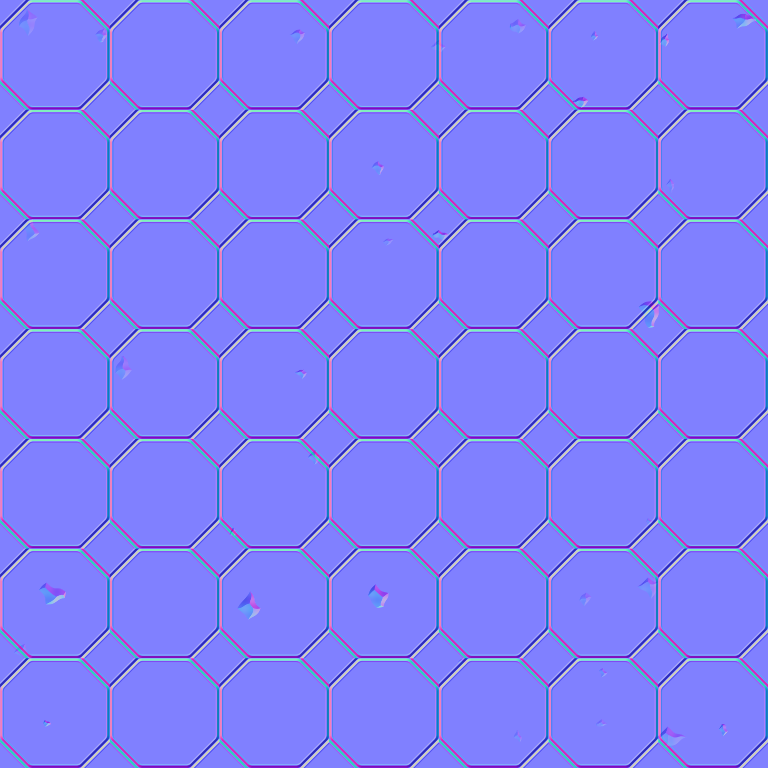
This texture map is drawn by a three.js fragment shader. Its source:

```glsl
// Tangent-space normal map of octagon tiles with small diamonds at their corners.
// A height field (seam profile plus sparse faceted chips) is differentiated
// and its slope is encoded as a colour; all lattices wrap at the borders.
varying vec2 vUv;

const float TILES = 7.0;          // repeats across and up
const float DIAMOND = 0.268;      // half diagonal, in tiles
const float SEAM_WIDTH = 0.023;   // half width of the seam, in tiles
const float LIP_WIDTH = 0.035;    // outer end of the lip, in tiles
const float SEAM_HEIGHT = 0.030;  // in tiles
const float LIP_DEPTH = 0.005;    // in tiles
const float CORNER_ROUND = 0.018; // softening of octagon corners, in tiles
const float CHIP_GRID = 11.0;     // chip lattice cells across and up
const float CHIP_DENSITY = 0.30;  // mean share of lattice cells with a chip
const float CHIP_BIAS = 0.20;     // variation of the density across
const float CHIP_MIN = 0.055;     // chip radius, in lattice cells
const float CHIP_MAX = 0.20;
const float SAMPLE_STEP = 0.0007; // slope sampling distance, in canvas units
const float TAU = 6.2831853;

float hash(vec2 cell, float seed) {
  vec3 q = fract(vec3(cell, seed) * vec3(0.1031, 0.1130, 0.0973) + 0.17);
  q += dot(q, q.yzx + 33.33);
  return fract((q.x + q.y) * q.z);
}

float smoothMin(float a, float b, float radius) {
  float h = max(radius - abs(a - b), 0.0) / radius;
  return min(a, b) - h * h * radius * 0.25;
}

// Distance to the nearest seam, in tiles
float seamDistance(vec2 uv) {
  vec2 p = abs(fract(uv * TILES + 0.5) - 0.5);
  float diagonal = (p.x + p.y - DIAMOND) * 0.70711;
  if (diagonal < 0.0) return -diagonal;
  return max(smoothMin(min(p.x, p.y), diagonal, CORNER_ROUND), 0.0);
}

// Seam cross section with a shallow lip on either side
float seamHeight(vec2 uv) {
  float d = seamDistance(uv);
  float h = SEAM_HEIGHT
    - (SEAM_HEIGHT + LIP_DEPTH) * smoothstep(0.0, SEAM_WIDTH, d)
    + LIP_DEPTH * smoothstep(SEAM_WIDTH, LIP_WIDTH, d);
  return h / TILES;
}

// Irregular shard bounded by four slanted facets, one broad and gentle
float chipHeight(vec2 uv) {
  vec2 grid = uv * CHIP_GRID;
  vec2 cell = mod(floor(grid), CHIP_GRID);
  float density = CHIP_DENSITY
    - CHIP_BIAS * cos(TAU * (cell.x / CHIP_GRID - 0.2));
  if (hash(cell, 1.0) > density) return 0.0;

  vec2 center = mix(vec2(0.27), vec2(0.73),
                    vec2(hash(cell, 2.0), hash(cell, 3.0)));
  vec2 p = fract(grid) - center;
  float pick = hash(cell, 4.0);
  float size = mix(CHIP_MIN, CHIP_MAX, pick * pick);
  float h = 1.3 * size - length(p);
  p += 0.08 * size * sin(p.yx * 5.0 / size);

  for (int i = 0; i < 4; i++) {
    float k = float(i);
    float angle = TAU * (0.625 + 0.25 * k + 0.16 * (hash(cell, 5.0 + k) - 0.5));
    float reach = size * mix(0.4, 1.0, hash(cell, 10.0 + k));
    float steepness = i == 0 ? 0.28 : mix(0.35, 0.8, hash(cell, 15.0 + k));
    h = min(h, steepness * (reach - dot(p, vec2(cos(angle), sin(angle)))));
  }
  return max(h, 0.0) * mix(0.4, 1.1, hash(cell, 20.0)) / CHIP_GRID;
}

float height(vec2 uv) {
  return seamHeight(uv) + chipHeight(uv);
}

void main() {
  // Central differences also soften the profile edges
  vec2 e = vec2(SAMPLE_STEP, 0.0);
  vec2 slope = vec2(height(vUv + e.xy) - height(vUv - e.xy),
                    height(vUv + e.yx) - height(vUv - e.yx)) / (2.0 * SAMPLE_STEP);

  // Green channel points down the canvas
  vec3 normal = normalize(vec3(-slope.x, slope.y, 1.0));
  gl_FragColor = vec4(normal * 0.5 + 0.5, 1.0);
}
```
